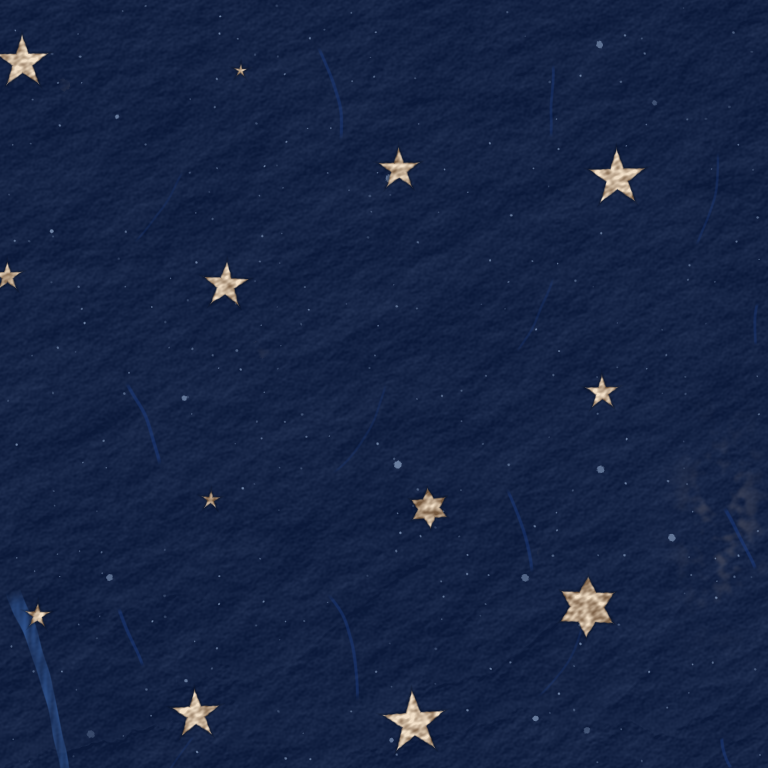
Give the GLSL for this texture, as a three.js fragment shader.

```glsl
// Handmade navy paper with scattered gold-foil stars.
// Gradient noise forms a crumpled height field lit from one side; hashed cells
// add specks, and a low-discrepancy sequence spreads the fibres and stars.
varying vec2 vUv;

const float TAU = 6.28318;
const float SOFT = 0.0012;
const vec3 NAVY_DEEP = vec3(0.052, 0.108, 0.235);
const vec3 NAVY_PALE = vec3(0.122, 0.182, 0.315);
const vec3 FIBRE_BLUE = vec3(0.11, 0.24, 0.52);
const vec3 RIBBON_BLUE = vec3(0.19, 0.34, 0.58);
const vec3 SPECK_PALE = vec3(0.56, 0.65, 0.78);
const vec3 SMUDGE_GREY = vec3(0.34, 0.34, 0.39);
const vec3 GOLD_DARK = vec3(0.45, 0.34, 0.24);
const vec3 GOLD_LIGHT = vec3(0.92, 0.85, 0.76);
const int STARS = 13;
const int FIBRES = 15;
const float STAR_MIN = 0.004;
const float STAR_MAX = 0.043;
const float RELIEF_GAIN = 4.6;
const float GRAIN_GAIN = 0.32;
const vec2 LIGHT_STEP = vec2(-0.0014, 0.0027);

vec2 hash2(vec2 c) {
  vec3 q = fract(c.xyx * vec3(0.1031, 0.1030, 0.0973));
  q += dot(q, q.yzx + 33.33);
  return fract((q.xx + q.yz) * q.zy);
}

float corner(vec2 cell, vec2 offset) {
  float a = TAU * hash2(cell).x;
  return dot(vec2(cos(a), sin(a)), offset);
}

float gradientNoise(vec2 p) {
  vec2 i = floor(p), f = p - i, e = vec2(1.0, 0.0);
  vec2 u = f * f * f * (f * (f * 6.0 - 15.0) + 10.0);
  float low = mix(corner(i, f), corner(i + e, f - e), u.x);
  float high = mix(corner(i + e.yx, f - e.yx), corner(i + 1.0, f - 1.0), u.x);
  return mix(low, high, u.y);
}

vec2 rotate(vec2 p, float a) {
  float c = cos(a), s = sin(a);
  return vec2(c * p.x + s * p.y, c * p.y - s * p.x);
}

// Even spread of points over the sheet
vec2 scatter(float i, float seed) {
  return fract(seed + i * vec2(0.75488, 0.56984));
}

// Crumpled height: stretched octaves plus long creases near the bottom
float paperHeight(vec2 p) {
  vec2 q = rotate(p, 0.4) * vec2(10.0, 16.0) + 40.0;
  float amplitude = 0.5, sum = 0.0;
  for (int k = 0; k < 5; k++) {
    sum += amplitude * gradientNoise(q);
    q = rotate(q, 0.15) * 2.03 + 7.1;
    amplitude *= 0.55;
  }
  vec2 c = rotate(p, 0.45) * vec2(3.5, 9.0) + 20.0;
  float crease = exp(-14.0 * abs(gradientNoise(c + 0.35 * sum)));
  return sum + 0.16 * crease * (1.0 - smoothstep(0.05, 0.45, p.y));
}

// One hashed, slightly stretched dot per chosen cell
float specks(vec2 p, float cells, float chance, float radius) {
  vec2 g = p * cells, id = floor(g);
  vec2 r = hash2(id + cells), s = hash2(id + cells + 57.0);
  vec2 d = rotate((g - id - 0.25 - 0.5 * r) / cells, TAU * s.x);
  d.y *= 1.0 + s.y;
  float size = radius * (0.4 + 0.6 * s.x);
  float dist = length(d) + 0.25 * size * gradientNoise(p * 400.0);
  float dot_ = 1.0 - smoothstep(size - SOFT, size + SOFT, dist);
  return dot_ * step(s.y, chance) * (0.3 + 0.7 * r.x);
}

// Bent strand, tapered towards its ends
float strand(vec2 p, vec2 centre, float angle, float halfLength, float width, float bend) {
  vec2 q = rotate(p - centre, angle);
  float along = q.y / halfLength;
  float across = abs(q.x + bend * halfLength * (along * along - 0.4) + 0.004 * gradientNoise(p * 18.0));
  float body = 1.0 - smoothstep(width - SOFT, width + SOFT, across);
  return body * (1.0 - smoothstep(0.8, 1.0, abs(along)));
}

// Distance to the straight edge of an n-pointed star
float starDistance(vec2 p, float radius, float points, float innerRatio) {
  float sector = TAU / points;
  float a = abs(mod(atan(p.x, p.y + 1e-6) + 0.5 * sector, sector) - 0.5 * sector);
  vec2 tip = vec2(radius, 0.0);
  vec2 valley = radius * innerRatio * vec2(cos(0.5 * sector), sin(0.5 * sector));
  vec2 edge = valley - tip;
  return dot(length(p) * vec2(cos(a), sin(a)) - tip, normalize(vec2(edge.y, -edge.x)));
}

void main() {
  vec2 p = vUv;

  // Paper
  float relief = paperHeight(p) - paperHeight(p + LIGHT_STEP);
  float grain = gradientNoise(p * 230.0) + 0.6 * gradientNoise(p * vec2(120.0, 160.0) + 9.0);
  float mottle = gradientNoise(p * 3.0 + 5.0) + 0.5 * gradientNoise(p * 11.0);
  float tone = 0.36 + RELIEF_GAIN * relief + GRAIN_GAIN * grain + 0.2 * mottle;
  vec3 color = mix(NAVY_DEEP, NAVY_PALE, clamp(tone, -0.15, 1.4));

  // Grey smudges, the largest on the right
  float cloud = smoothstep(-0.1, 0.55, gradientNoise(p * 22.0) + 0.7 * gradientNoise(p * 75.0));
  float haze = exp(-dot((p - vec2(0.94, 0.32)) * vec2(22.0, 11.0), (p - vec2(0.94, 0.32)) * vec2(22.0, 11.0)));
  haze += 0.7 * specks(p + 0.006 * gradientNoise(p * 60.0), 5.0, 0.2, 0.014);
  color = mix(color, SMUDGE_GREY, 0.7 * min(haze, 1.0) * cloud);

  // Fibres and one broad ribbon
  for (int k = 0; k < FIBRES; k++) {
    float i = float(k);
    vec2 r = hash2(vec2(i, 11.0));
    float hair = strand(p, scatter(i, 0.17), 1.3 * (r.x - 0.6), mix(0.012, 0.075, r.y), 0.0012 + 0.001 * r.x, 0.4 * (r.y - 0.5));
    color = mix(color, FIBRE_BLUE, hair * mix(0.2, 0.5, r.x));
  }
  float ribbon = strand(p, vec2(0.056, 0.11), 0.27, 0.13, 0.006 + 0.03 * max(p.y - 0.08, 0.0), 0.08);
  color = mix(color, RIBBON_BLUE, ribbon * (0.55 + 0.5 * gradientNoise(p * vec2(140.0, 25.0))));

  // Pale specks, fine and coarse
  float flecks = 0.75 * specks(p, 34.0, 0.28, 0.0017) + 0.75 * specks(p, 11.0, 0.16, 0.0055);
  color = mix(color, SPECK_PALE, min(flecks, 1.0));

  // Gold stars with crinkled foil
  float foil = gradientNoise(p * vec2(65.0, 110.0)) + 0.8 * gradientNoise(rotate(p, 0.5) * vec2(130.0, 210.0));
  for (int k = 1; k <= STARS; k++) {
    float i = float(k), rank = fract(i * 0.618);
    float radius = mix(STAR_MIN, STAR_MAX, pow(rank, 0.7));
    float six = 1.0 - step(0.5, abs(mod(i, 9.0) - 3.0));
    vec2 q = rotate(p - scatter(i, 0.5), 0.16 * (hash2(vec2(i, 3.0)).x - 0.5));
    float d = starDistance(q, radius, 5.0 + six, mix(0.4, 0.577, six));
    d += 0.0008 * gradientNoise(p * 190.0);
    float shine = 0.82 - 0.22 * six - 0.2 * (1.0 - rank) + 0.75 * foil;
    shine -= 0.3 * smoothstep(-0.0025, 0.0, d);
    color *= 1.0 - 0.25 * (1.0 - smoothstep(0.0, 0.004, d));
    vec3 gold = mix(GOLD_DARK, GOLD_LIGHT, clamp(shine, 0.0, 1.05));
    color = mix(color, gold, 1.0 - smoothstep(-SOFT, SOFT, d));
  }
  gl_FragColor = vec4(color, 1.0);
}
```
